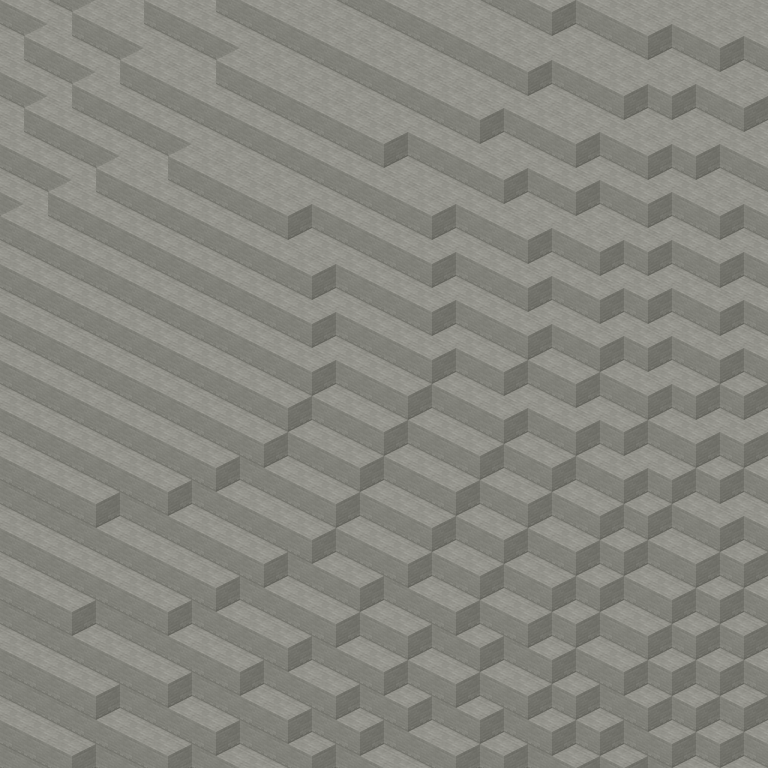
A three.js fragment shader for this pattern:

```glsl
// Draws a huge stone sphere built of cubes in isometric view, lit from above.
varying vec2 vUv;

float hash(vec2 p) {
  vec3 q = fract(vec3(p.xyx) * 0.1031);
  q += dot(q, q.yzx + 33.33);
  return fract((q.x + q.y) * q.z);
}

// Stone grain repeated on every cube: short staggered chips and fine grit
float stoneGrain(vec2 uv, float seed) {
  vec2 texel = floor(uv * 16.0);
  float row = floor(texel.y / 2.0);
  float shift = floor(4.0 * hash(vec2(row, seed + 7.0)));
  float chip = hash(vec2(floor(mod(texel.x + shift, 16.0) / 4.0), row + seed));
  float grit = hash(texel + seed * 3.0);
  float joint = mod(texel.y, 2.0) < 0.5 ? 0.3 : 0.0;
  return 0.6 * chip + 0.55 * grit - joint - 0.42;
}

vec3 shadeFace(vec3 face, vec3 local) {
  vec3 topStone = vec3(0.572, 0.57, 0.542);
  vec3 leftStone = vec3(0.506, 0.506, 0.478);
  vec3 rightStone = vec3(0.445, 0.445, 0.418);
  if (face.z > 0.5) return topStone + 0.075 * stoneGrain(local.xy, 11.0);

  // Side walls carry a ragged dark seam along their foot
  vec2 uv = face.y > 0.5 ? local.xz : local.yz;
  vec3 stone = face.y > 0.5 ? leftStone : rightStone;
  float ragged = mod(floor(uv.x * 8.0), 2.0);
  float seam = 1.0 - step(0.055 + 0.05 * ragged, uv.y);
  return stone + 0.05 * stoneGrain(uv, 23.0) - 0.05 * seam;
}

// Walks the cube grid along the view diagonal until a solid cube is met
vec3 renderCubes(vec2 point) {
  float radius = 41.5;
  float across = point.x * 32.0;
  float down = (1.0 - point.y) * 64.0;
  vec2 offset = vec2(across - 35.0, 0.5 * (across + down) - 46.0);

  // Enter at a slightly larger smooth sphere
  float sum = offset.x + offset.y;
  float shell = radius + 1.0;
  float disc = sum * sum - 3.0 * (dot(offset, offset) - shell * shell);
  float depth = (sum + sqrt(max(disc, 0.0))) / 3.0;
  vec3 start = vec3(depth, depth - offset) + 0.5;
  vec3 cell = floor(start);
  vec3 local = start - cell;
  vec3 face = vec3(0.0, 0.0, 1.0);

  for (int i = 0; i < 64; i++) {
    float travel = min(local.x, min(local.y, local.z));
    if (local.x <= travel) face = vec3(1.0, 0.0, 0.0);
    else if (local.y <= travel) face = vec3(0.0, 1.0, 0.0);
    else face = vec3(0.0, 0.0, 1.0);
    cell -= face;
    local += face - travel;
    if (dot(cell, cell) <= radius * radius) break;
  }
  return shadeFace(face, local);
}

void main() {
  // Average a small grid of samples to smooth the edges
  vec2 pixel = fwidth(vUv);
  vec3 color = vec3(0.0);
  for (int y = 0; y < 3; y++) {
    for (int x = 0; x < 3; x++) {
      vec2 jitter = (vec2(float(x), float(y)) - 1.0) / 3.0;
      color += renderCubes(vUv + jitter * pixel);
    }
  }
  gl_FragColor = vec4(color / 9.0, 1.0);
}
```
